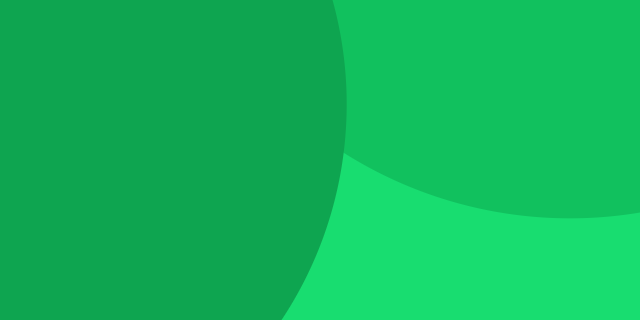
This background is drawn by a Shadertoy shader. Its source:

```glsl
// Flat green backdrop: two huge overlapping discs on a bright ground.
// Each disc is a signed distance, blended over the layer below with an
// edge one pixel wide. Lengths are in canvas heights, origin lower left.

#define GROUND_COLOR vec3(0.094, 0.865, 0.440)
#define UPPER_COLOR  vec3(0.067, 0.755, 0.370)
#define LEFT_COLOR   vec3(0.055, 0.648, 0.312)

#define UPPER_CENTER vec2(1.7813, 1.6406)
#define UPPER_RADIUS 1.3229
#define LEFT_CENTER  vec2(-0.1354, 0.6745)
#define LEFT_RADIUS  1.2188

// Coverage of a disc: 1 inside, 0 outside, smooth across one pixel
float discCoverage(vec2 point, vec2 center, float radius, float pixel) {
    float signedDistance = length(point - center) - radius;
    return clamp(0.5 - signedDistance / pixel, 0.0, 1.0);
}

void mainImage(out vec4 fragColor, in vec2 fragCoord) {
    float pixel = 1.0 / iResolution.y;
    vec2 point = fragCoord * pixel;

    // Layers from back to front
    vec3 color = GROUND_COLOR;
    color = mix(color, UPPER_COLOR, discCoverage(point, UPPER_CENTER, UPPER_RADIUS, pixel));
    color = mix(color, LEFT_COLOR, discCoverage(point, LEFT_CENTER, LEFT_RADIUS, pixel));

    fragColor = vec4(color, 1.0);
}
```
